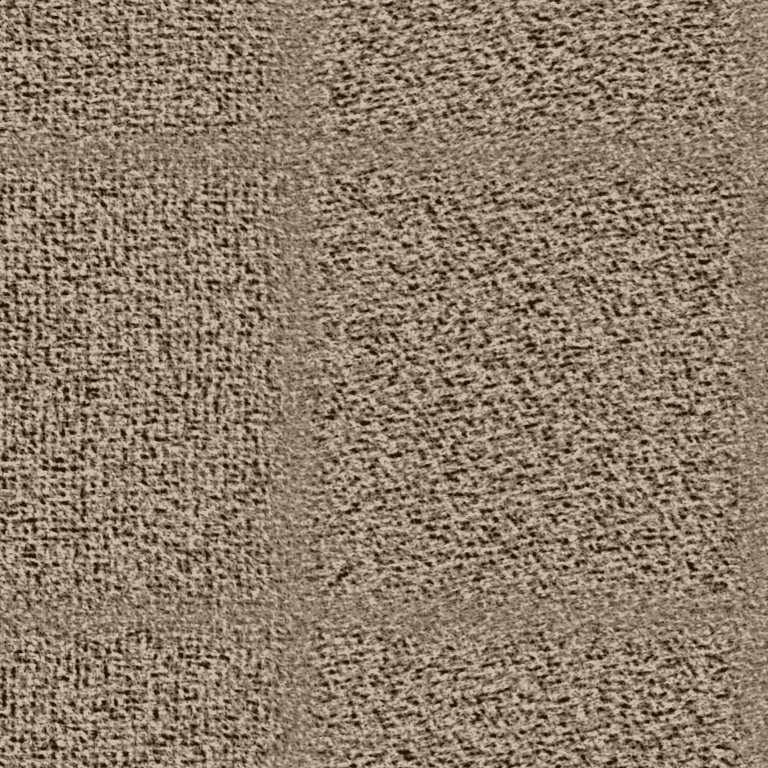
Give the GLSL for this texture, as a Shadertoy shader.

```glsl
// Palette: a grey tone plus a constant warm tint
const vec3  WARM_TINT     = vec3(0.0, -0.06, -0.13);
const float MEAN_TONE     = 0.55;
const float DARKEST_TONE  = 0.14;
const float LIGHTEST_TONE = 0.80;

// Stitches and fibres, counted across the canvas
const vec2  STITCH_COUNT  = vec2(76.0, 88.0);
const vec2  FIBRE_COUNT   = vec2(128.0, 150.0);
const vec2  FUZZ_COUNT    = vec2(210.0, 225.0);
const vec2  STITCH_SIZE   = vec2(0.46, 0.27);
const vec2  FIBRE_SIZE    = vec2(0.48, 0.29);
const float STITCH_DEPTH  = 0.41;
const float FIBRE_LIGHT   = 0.22;
const float FUZZ_DEPTH    = 0.21;

// Flat bands that divide the cloth into panels
const vec2  BAND_COLUMNS  = vec2(0.385, 0.985);
const vec2  BAND_ROWS     = vec2(0.20, 0.80);
const float BAND_WIDTH    = 0.030;
const float BAND_CALM     = 0.24;
const float BAND_GAP_CALM = 0.62;
const float BAND_LIGHT    = 0.015;

// Stroke directions in radians, and looseness of the lattice
const float LEFT_SLANT    = -0.80;
const float RIGHT_SLANT   = -0.45;
const float STITCH_SPREAD = 1.5;
const float FIBRE_SPREAD  = 2.0;
const float LEFT_JITTER   = 0.40;
const float RIGHT_JITTER  = 0.52;
const float ROW_STAGGER   = 0.25;
const float ROW_RISE      = 0.14;

const float PI = 3.14159265;

vec3 hash3(vec2 cell, float seed) {
    vec3 q = fract(vec3(cell.xyx + seed) * vec3(0.1031, 0.1030, 0.0973));
    q += dot(q, q.yxz + 33.33);
    return fract((q.xxy + q.yzz) * q.zyx);
}

// Cellular field of soft slanted strokes, with its mean removed
float strokes(vec2 p, vec2 size, float slant, float spread, float jitter, float stagger, float seed) {
    vec2 home = floor(p);
    float sum = 0.0;
    for (int j = -1; j <= 1; j++) {
        for (int i = -1; i <= 1; i++) {
            vec2 cell = home + vec2(i, j);
            vec3 rnd = hash3(cell, seed);
            float angle = slant + spread * (fract(rnd.z * 7.0 + rnd.x) - 0.5);
            vec2 d = p - cell - 0.5 - jitter * (rnd.xy - 0.5);
            d.x += stagger * (2.0 * mod(cell.y, 2.0) - 1.0);
            float c = cos(angle), s = sin(angle);
            d = vec2(c * d.x + s * d.y, c * d.y - s * d.x) / size;
            sum += (0.5 + rnd.z) * exp(-dot(d, d));
        }
    }
    return sum - PI * size.x * size.y;
}

// One at the band centres, fading softly to zero
float bands(float x, vec2 centres) {
    vec2 d = (x - centres) / BAND_WIDTH;
    vec2 fade = exp(-d * d);
    return max(fade.x, fade.y);
}

void mainImage(out vec4 fragColor, in vec2 fragCoord) {
    vec2 uv = fragCoord / iResolution.xy;

    // Hand-made unevenness of the rows and columns
    vec2 cloth = uv + 0.003 * sin(uv.yx * vec2(17.0, 13.0) + 1.3)
                    + 0.0010 * sin(uv.yx * vec2(71.0, 59.0) + uv * 23.0);

    // Panel character: upright grid on the left, rising staggered rows on the right
    float rightSide = smoothstep(BAND_COLUMNS.x - 0.03, BAND_COLUMNS.x + 0.03, uv.x);
    float slant = mix(LEFT_SLANT, RIGHT_SLANT, rightSide)
                + 0.25 * smoothstep(0.72, 0.85, uv.y);
    float jitter = mix(LEFT_JITTER, RIGHT_JITTER, rightSide);
    float stagger = ROW_STAGGER * rightSide;
    cloth.y -= ROW_RISE * rightSide * (uv.x - BAND_COLUMNS.x);

    // Dark gaps between stitches, bright fibres and fine fuzz
    float gaps   = strokes(cloth * STITCH_COUNT, STITCH_SIZE, slant, STITCH_SPREAD, jitter, stagger, 3.0);
    float fibres = strokes(cloth * FIBRE_COUNT, FIBRE_SIZE, slant, FIBRE_SPREAD, 0.8, ROW_STAGGER, 41.0);
    float fuzz   = strokes(cloth * FUZZ_COUNT, FIBRE_SIZE, slant, FIBRE_SPREAD, 0.8, ROW_STAGGER, 87.0);

    // Contrast drops in the bands and grows a little to the left
    float band = max(bands(uv.x, BAND_COLUMNS), 0.85 * bands(uv.y, BAND_ROWS));
    float contrast = (1.0 - BAND_CALM * band) * mix(1.15, 1.0, smoothstep(0.0, 0.4, uv.x));
    gaps *= 1.0 - BAND_GAP_CALM * band;

    float relief = FIBRE_LIGHT * fibres - STITCH_DEPTH * gaps - FUZZ_DEPTH * fuzz;
    float tone = MEAN_TONE + BAND_LIGHT * band + 1.08 * contrast * relief;
    tone = clamp(tone, DARKEST_TONE, LIGHTEST_TONE);

    fragColor = vec4(tone + WARM_TINT, 1.0);
}
```
